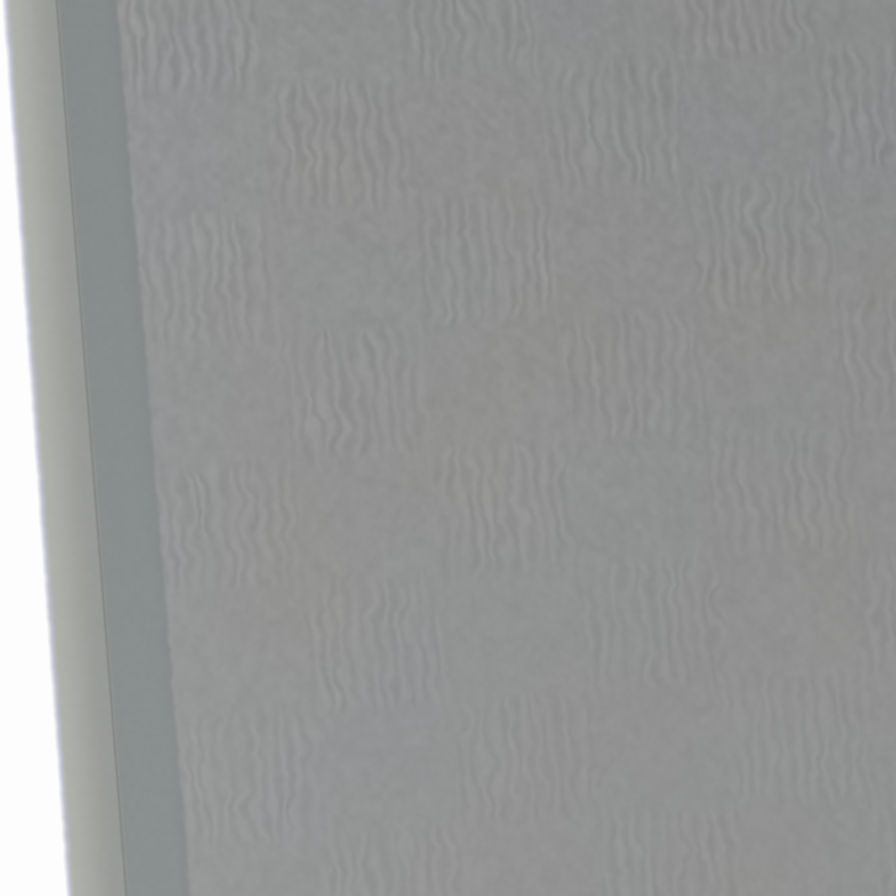
Reproduce this texture procedurally as a Shadertoy shader.

```glsl
// Grey embossed wallpaper in a checker of wavy ribs, beside a pale trim and a white gap.

// Slanted borders: x at the bottom, then the shift to the left at the top
const vec2 GAP_EDGE  = vec2(0.078, 0.072);
const vec2 SEAM_EDGE = vec2(0.141, 0.078);
const vec2 WALL_EDGE = vec2(0.212, 0.082);

const vec2  TILE_SIZE   = vec2(0.155, 0.140);
const float TILE_OFFSET = 0.043;
const float ROW_TILT    = 0.070;
const float RIB_PERIOD  = 0.0160;
const float RIB_DEPTH   = 0.021;
const float GRAIN_DEPTH = 0.036;
const float FINE_DEPTH  = 0.012;

const vec3 WHITE      = vec3(0.993);
const vec3 FRINGE     = vec3(0.77, 0.77, 0.86);
const vec3 TRIM_LIGHT = vec3(0.685, 0.695, 0.670);
const vec3 TRIM_DARK  = vec3(0.595, 0.608, 0.592);
const vec3 GROOVE     = vec3(0.535, 0.555, 0.553);
const vec3 WALL       = vec3(0.566, 0.569, 0.568);

float hash(vec2 p) {
    return fract(sin(dot(p, vec2(127.1, 311.7))) * 43758.5453);
}

float noise(vec2 p) {
    vec2 i = floor(p), f = fract(p);
    f = f * f * (3.0 - 2.0 * f);
    return mix(mix(hash(i), hash(i + vec2(1, 0)), f.x),
               mix(hash(i + vec2(0, 1)), hash(i + vec2(1, 1)), f.x), f.y);
}

// Centred noise of two octaves
float grain(vec2 p) {
    vec2 q = mat2(0.8, 0.6, -0.6, 0.8) * p * 1.7 + 31.0;
    return 0.6 * noise(p) + 0.4 * noise(q) - 0.5;
}

// Signed distance to a slanted border, positive to its right
float border(vec2 uv, vec2 edge) {
    return uv.x - edge.x + edge.y * uv.y;
}

// 1 inside ribbed tiles, 0 inside plain ones, with ragged borders
float ribbedTiles(vec2 p) {
    vec2 ragged = p + 0.012 * vec2(grain(p * 55.0), 1.6 * grain(p * vec2(75.0, 30.0) + 9.0));
    vec2 wave = sin(3.14159 * (ragged - vec2(0.0, TILE_OFFSET)) / TILE_SIZE);
    return smoothstep(-0.16, 0.16, wave.x * wave.y);
}

// Wavy upright ribs that thin out, merge and break
float ribs(vec2 p) {
    float bend = 1.1 * grain(p * vec2(34.0, 26.0)) + 0.7 * grain(p * vec2(75.0, 50.0) + 17.0);
    float wave = sin(6.28318 * (p.x / RIB_PERIOD + bend));
    float strength = 0.45 + 0.9 * noise(p * vec2(60.0, 25.0) + 5.0);
    float streaks = grain(p * vec2(115.0, 38.0) + 43.0);
    return wave * strength * 0.8 + streaks * 1.1;
}

vec3 wallpaper(vec2 uv, float wallDist) {
    vec2 p = vec2(wallDist, uv.y - ROW_TILT * uv.x);
    float ribbed = ribbedTiles(p);
    float pebbles = grain(p * vec2(105.0, 85.0) + 71.0);
    float relief = RIB_DEPTH * ribs(p) * ribbed
                 + GRAIN_DEPTH * pebbles * mix(1.0, 0.4, ribbed);
    relief *= mix(0.72, 1.1, smoothstep(0.1, 1.0, uv.y));

    // Broad uneven light, dimmer to the upper right
    float light = 0.022 * (0.5 - uv.y) + 0.018 * (0.45 - uv.x)
                + 0.012 * exp(-wallDist * 9.0) + 0.010 * grain(uv * 4.0);
    vec3 tint = vec3(0.5, 0.0, -1.0) * 0.012 * grain(uv * 6.0 + 3.0);
    return WALL + light + relief + tint;
}

void mainImage(out vec4 fragColor, in vec2 fragCoord) {
    vec2 uv = fragCoord / iResolution.xy;
    float gapDist  = border(uv, GAP_EDGE) + 0.0015 * grain(uv * vec2(20.0, 90.0));
    float seamDist = border(uv, SEAM_EDGE);
    float wallDist = border(uv, WALL_EDGE) + 0.004 * grain(uv * vec2(20.0, 80.0));

    // Trim, seam line and shaded groove
    vec3 trim = mix(TRIM_LIGHT, TRIM_DARK, smoothstep(0.0, 0.055, gapDist));
    vec3 color = mix(trim, GROOVE + 0.02 * (0.5 - uv.y), smoothstep(-0.003, 0.006, seamDist));
    color -= 0.055 * exp(-pow(seamDist / 0.0016, 2.0));
    color -= 0.012 * exp(-pow(wallDist / 0.010, 2.0));

    // Wallpaper and faint overall grain
    color = mix(color, wallpaper(uv, wallDist), smoothstep(-0.003, 0.003, wallDist));
    color += FINE_DEPTH * grain(uv * 170.0);

    // Bright gap with a lilac fringe
    color = mix(color, FRINGE, 0.8 * exp(-pow(gapDist / 0.0035, 2.0)));
    color = mix(WHITE, color, smoothstep(-0.005, 0.002, gapDist));
    fragColor = vec4(clamp(color, 0.0, 1.0), 1.0);
}
```
